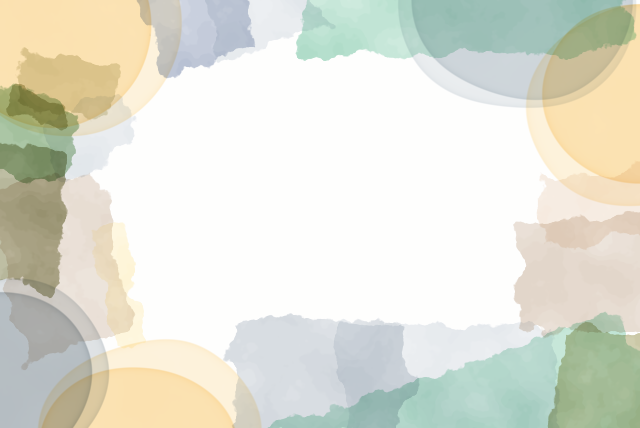
Write a Shadertoy shader that draws this background.

```glsl
// Abstract watercolour frame: ragged brush strokes and translucent round
// washes around a white centre. Every layer is a distance field roughened by
// value noise, and its ink multiplies the paper like transparent paint.

const float ASPECT = 1.5;        // layout width, with height 1
const float RAGGED = 0.085;      // roughness of stroke edges
const float WOBBLE = 0.022;      // slow waviness of wash edges
const float MOTTLE = 0.9;        // strength of pigment patches
const float RIM_WIDTH = 0.006;   // dried pigment line around washes
const float RIM_GAIN = 0.55;

const vec3 PAPER      = vec3(0.996, 0.995, 0.994);
const vec3 PERIWINKLE = vec3(0.77, 0.80, 0.86);
const vec3 MIST       = vec3(0.91, 0.925, 0.94);
const vec3 SLATE      = vec3(0.85, 0.87, 0.89);
const vec3 MINT       = vec3(0.76, 0.90, 0.84);
const vec3 SAGE       = vec3(0.70, 0.80, 0.68);
const vec3 OLIVE      = vec3(0.80, 0.79, 0.66);
const vec3 UMBER      = vec3(0.72, 0.72, 0.61);
const vec3 SAND       = vec3(0.91, 0.87, 0.83);
const vec3 BLUSH      = vec3(0.97, 0.93, 0.89);
const vec3 CREAM      = vec3(1.0, 0.97, 0.87);
const vec3 APRICOT    = vec3(0.99, 0.89, 0.70);
const vec3 SILVER     = vec3(0.81, 0.84, 0.86);
const vec3 PEWTER     = vec3(0.72, 0.75, 0.77);

float hash(vec2 cell) {
    vec3 q = fract(vec3(cell.xyx) * 0.1031);
    q += dot(q, q.yzx + 33.33);
    return fract((q.x + q.y) * q.z);
}

float noise(vec2 p) {
    vec2 i = floor(p), f = fract(p);
    f = f * f * (3.0 - 2.0 * f);
    return mix(mix(hash(i), hash(i + vec2(1, 0)), f.x),
               mix(hash(i + vec2(0, 1)), hash(i + vec2(1, 1)), f.x), f.y);
}

float fbm(vec2 p) {
    float sum = 0.0, gain = 0.5;
    for (int k = 0; k < 5; k++) {
        sum += gain * noise(p);
        p = mat2(1.6, 1.2, -1.2, 1.6) * p + 7.3;
        gain *= 0.5;
    }
    return sum;
}

float coverage(float d) {
    float pixel = 1.0 / iResolution.y;
    return smoothstep(pixel, -pixel, d);
}

// Uneven pigment density with soft steps, like overlapping dabs
float pigment(vec2 p) {
    float n = fbm(p * 9.0) * 8.0;
    float dabs = (floor(n) + smoothstep(0.35, 0.65, fract(n))) / 8.0;
    return 1.0 + MOTTLE * (dabs - 0.5);
}

// Ragged rectangular brush stroke, tilted counterclockwise
void stroke(inout vec3 col, vec2 p, vec2 center, vec2 halfSize, float tilt, vec3 ink) {
    float c = cos(tilt), s = sin(tilt);
    vec2 q = abs(mat2(c, -s, s, c) * (p - center)) - halfSize;
    float d = length(max(q, 0.0)) + min(max(q.x, q.y), 0.0);
    vec2 seed = center * 37.0;
    d += RAGGED * (fbm(p * 15.0 + seed) - 0.5);
    col *= mix(vec3(1), pow(ink, vec3(pigment(p + seed))), coverage(d));
}

// Smooth oval film with a darker dried rim
void film(inout vec3 col, vec2 p, vec2 center, vec2 radii, vec3 ink) {
    float d = (length((p - center) / radii) - 1.0) * min(radii.x, radii.y);
    d += WOBBLE * (noise(p * 5.0 + center * 19.0) - 0.5);
    float strength = 0.6 + 0.8 * noise(p * 8.0 + center);
    float rim = RIM_GAIN * strength * exp(-abs(d) / RIM_WIDTH);
    float body = 0.94 + 0.12 * pigment(p + center) - 0.06;
    col *= mix(vec3(1), pow(ink, vec3(body + rim)), coverage(d));
}

// Round wash: two offset films that leave a pale crescent
void wash(inout vec3 col, vec2 p, vec2 center, vec2 radii, vec2 shift, float inner, vec3 ink) {
    film(col, p, center, radii, pow(ink, vec3(0.4)));
    film(col, p, center + shift, radii * inner, pow(ink, vec3(0.6)));
}

void mainImage(out vec4 fragColor, in vec2 fragCoord) {
    vec2 p = fragCoord / iResolution.xy * vec2(ASPECT, 1.0);
    vec3 col = PAPER;

    // Top edge
    stroke(col, p, vec2(0.46, 0.98), vec2(0.12, 0.13), 0.25, PERIWINKLE);
    stroke(col, p, vec2(0.62, 1.00), vec2(0.13, 0.10), 0.30, MIST);
    stroke(col, p, vec2(1.08, 1.00), vec2(0.38, 0.12), 0.02, MINT);

    // Left edge
    stroke(col, p, vec2(0.28, 0.33), vec2(0.035, 0.14), 0.20, CREAM);
    stroke(col, p, vec2(0.14, 0.38), vec2(0.13, 0.20), 0.25, SAND);
    stroke(col, p, vec2(0.22, 0.68), vec2(0.09, 0.06), 0.40, MIST);
    stroke(col, p, vec2(0.03, 0.69), vec2(0.14, 0.09), -0.30, SAGE);
    stroke(col, p, vec2(0.01, 0.50), vec2(0.13, 0.165), -0.15, UMBER);
    stroke(col, p, vec2(0.15, 0.80), vec2(0.11, 0.07), -0.20, mix(OLIVE, vec3(1), 0.35));
    stroke(col, p, vec2(0.09, 0.745), vec2(0.06, 0.025), -0.30, OLIVE);

    // Right edge
    stroke(col, p, vec2(1.42, 0.52), vec2(0.15, 0.085), 0.05, BLUSH);
    stroke(col, p, vec2(1.40, 0.36), vec2(0.18, 0.125), 0.06, SAND);

    // Bottom edge
    stroke(col, p, vec2(0.75, 0.12), vec2(0.21, 0.13), 0.0, SLATE);
    stroke(col, p, vec2(1.05, 0.11), vec2(0.25, 0.13), 0.0, MIST);
    stroke(col, p, vec2(1.00, -0.086), vec2(0.54, 0.20), 0.305, MINT);
    stroke(col, p, vec2(1.44, 0.09), vec2(0.14, 0.13), -0.10, OLIVE);

    // Corner washes
    wash(col, p, vec2(0.165, 0.94), vec2(0.26), vec2(-0.05, 0.0), 0.90, APRICOT);
    wash(col, p, vec2(1.215, 0.99), vec2(0.275, 0.245), vec2(0.015, 0.01), 0.93, SILVER);
    wash(col, p, vec2(1.49, 0.75), vec2(0.26, 0.235), vec2(0.01, 0.03), 0.92, APRICOT);
    wash(col, p, vec2(0.02, 0.12), vec2(0.23, 0.225), vec2(-0.02, -0.01), 0.93, PEWTER);
    wash(col, p, vec2(0.355, -0.01), vec2(0.265, 0.215), vec2(-0.03, -0.03), 0.87, APRICOT);

    fragColor = vec4(col, 1.0);
}
```
